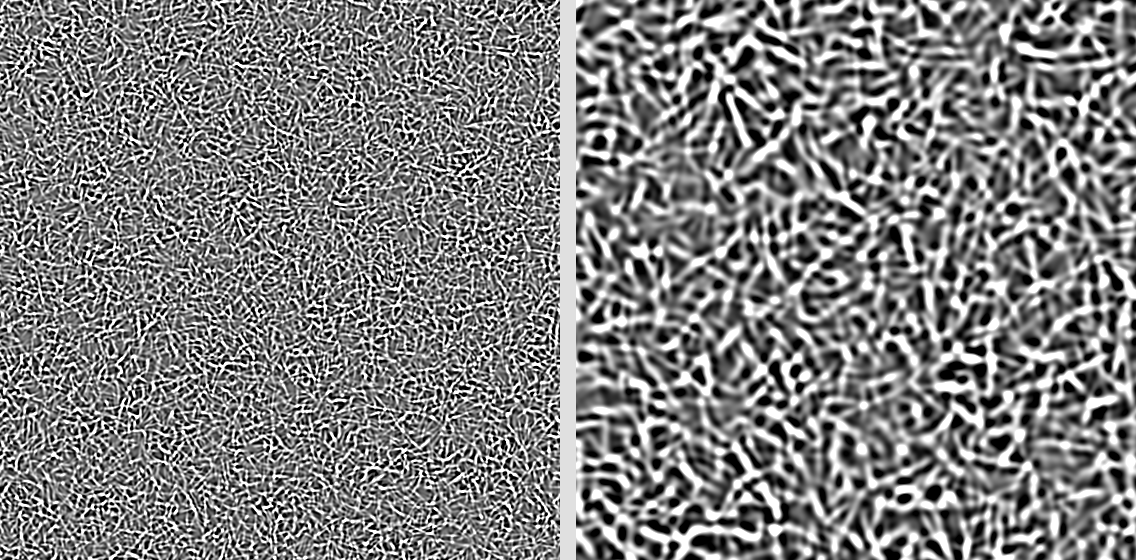
Left: the whole. Right: its middle third, enlarged.
Write a Shadertoy shader that draws this texture.

```glsl
// Dense monochrome mat of short, randomly turned fibres.
// Each fibre is a bent stroke with a bright core and dark flanks; overlapping
// strokes are summed per grid cell, and gradient noise varies the contrast.

// Three random values in 0..1 for an integer cell and index (PCG mixing).
vec3 hash3(ivec3 cell) {
    uvec3 h = uvec3(cell) * 1664525u + 1013904223u;
    h.x += h.y * h.z; h.y += h.z * h.x; h.z += h.x * h.y;
    h ^= h >> 16u;
    h.x += h.y * h.z; h.y += h.z * h.x; h.z += h.x * h.y;
    return vec3(h >> 8u) / 16777216.0;
}

float cornerSlope(ivec2 corner, vec2 offset) {
    float angle = 6.2832 * hash3(ivec3(corner, 91)).x;
    return dot(vec2(cos(angle), sin(angle)), offset);
}

float gradientNoise(vec2 p) {
    ivec2 i = ivec2(floor(p));
    vec2 f = fract(p);
    vec2 s = f * f * f * (f * (f * 6.0 - 15.0) + 10.0);
    float low = mix(cornerSlope(i, f),
                    cornerSlope(i + ivec2(1, 0), f - vec2(1, 0)), s.x);
    float high = mix(cornerSlope(i + ivec2(0, 1), f - vec2(0, 1)),
                     cornerSlope(i + ivec2(1, 1), f - vec2(1, 1)), s.x);
    return mix(low, high, s.y);
}

// Bright ridge with dark flanks, fading smoothly to zero at both ends.
float fibre(vec2 p, float halfLength, float width, float bend) {
    float along = p.x / halfLength;
    float across = (p.y + bend * p.x * p.x) / width;
    float fade = max(1.0 - along * along, 0.0);
    float a2 = across * across;
    return fade * fade * (1.0 - a2) * exp(-0.5 * a2);
}

// Sum of the fibres scattered in the 3 x 3 cells around p.
float fibreLayer(vec2 p, int count, float minLength, float width, int seed) {
    ivec2 home = ivec2(floor(p));
    float sum = 0.0;
    for (int y = -1; y <= 1; y++)
    for (int x = -1; x <= 1; x++) {
        ivec2 cell = home + ivec2(x, y);
        for (int k = 0; k < count; k++) {
            vec3 place = hash3(ivec3(cell, seed + 2 * k));
            vec3 shape = hash3(ivec3(cell, seed + 2 * k + 1));
            vec2 d = p - vec2(cell) - place.xy;
            if (dot(d, d) > 1.0) continue;
            float angle = 6.2832 * place.z;
            float c = cos(angle), s = sin(angle);
            d = vec2(c * d.x + s * d.y, c * d.y - s * d.x);
            float halfLength = mix(minLength, 1.0, shape.x);
            float bend = 0.5 * (fract(shape.x * 37.0) - 0.5);
            sum += mix(0.3, 1.0, shape.z)
                 * fibre(d, halfLength, width * mix(0.82, 1.2, shape.y), bend);
        }
    }
    return sum;
}

void mainImage(out vec4 fragColor, in vec2 fragCoord) {
    vec2 uv = fragCoord / iResolution.y;

    // Many short fibres, plus fewer long ones of the same thickness.
    float mat = fibreLayer(uv * 40.0, 9, 0.35, 0.108, 100)
              + fibreLayer(uv * 20.0 + 7.3, 4, 0.5, 0.054, 300);

    // Calmer grey patches between busier ones.
    float contrast = 0.55 * (1.0 + 0.7 * gradientNoise(uv * 15.0));

    float grey = clamp(0.505 + contrast * mat, 0.0, 1.0);
    fragColor = vec4(vec3(grey), 1.0);
}
```
